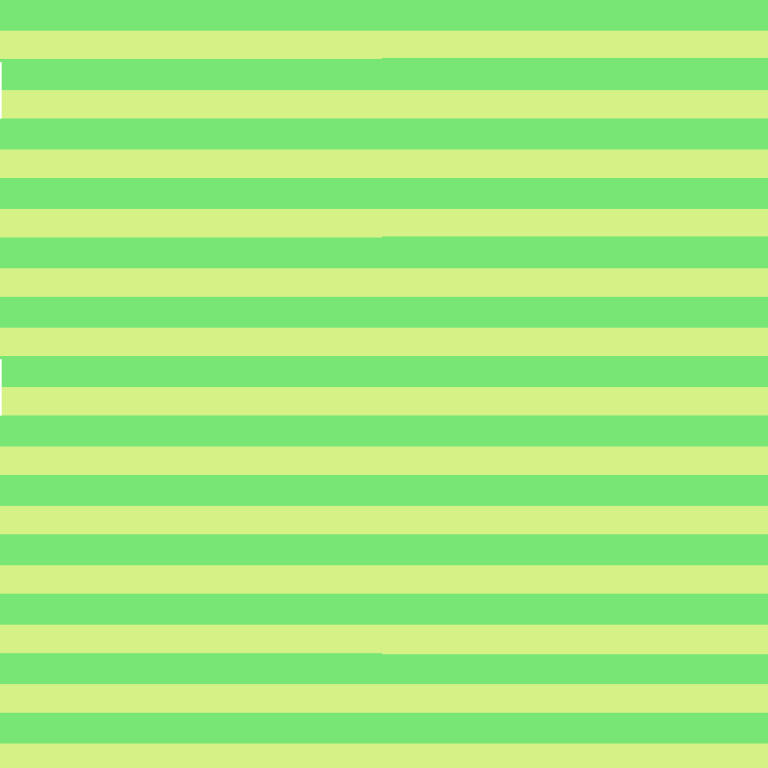
Write a three.js fragment shader that draws this pattern.

```glsl
varying vec2 vUv;

float slope(float cell) {
  return fract(sin(cell * 127.1) * 437.58) * 2.0 - 1.0;
}

// One-dimensional gradient noise, zero at whole numbers
float gradientNoise(float x) {
  float cell = floor(x);
  float f = x - cell;
  float blend = f * f * (3.0 - 2.0 * f);
  return mix(slope(cell) * f, slope(cell + 1.0) * (f - 1.0), blend);
}

// Coverage of the span from low to high, softened over one pixel
float span(float x, float low, float high, float pixel) {
  return clamp((x - low) / pixel + 0.5, 0.0, 1.0)
       * clamp((high - x) / pixel + 0.5, 0.0, 1.0);
}

void main() {
  vec2 pixel = max(fwidth(vUv), vec2(0.00001));
  float period = 0.07734;
  float depth = 1.0 - vUv.y;

  // Rows count downward; each starts a little early to contain its upper edge
  float row = floor(depth / period + 0.25);
  float local = depth - row * period;

  // Slight unevenness of the upper edge, with a step at mid-width in a few rows
  float edge = 0.0012 * gradientNoise(row * 0.37) - 0.0003;
  float rises = float(row == 1.0 || row == 4.0) - float(row == 11.0);
  edge -= 0.0013 * rises * step(0.497, vUv.x);

  vec3 green = vec3(0.47, 0.90, 0.46);
  vec3 lime = vec3(0.84, 0.95, 0.53);
  vec3 color = mix(lime, green, span(local, edge, 0.04, pixel.y));

  // White nicks on the left border, five rows apart
  for (int i = 0; i < 2; i++) {
    float top = (1.0 + 5.0 * float(i)) * period + 0.0036;
    float nick = span(depth, top, top + 0.0735, pixel.y)
               * span(vUv.x, -1.0, 0.0022, pixel.x);
    color = mix(color, vec3(1.0), nick);
  }

  gl_FragColor = vec4(color, 1.0);
}
```
